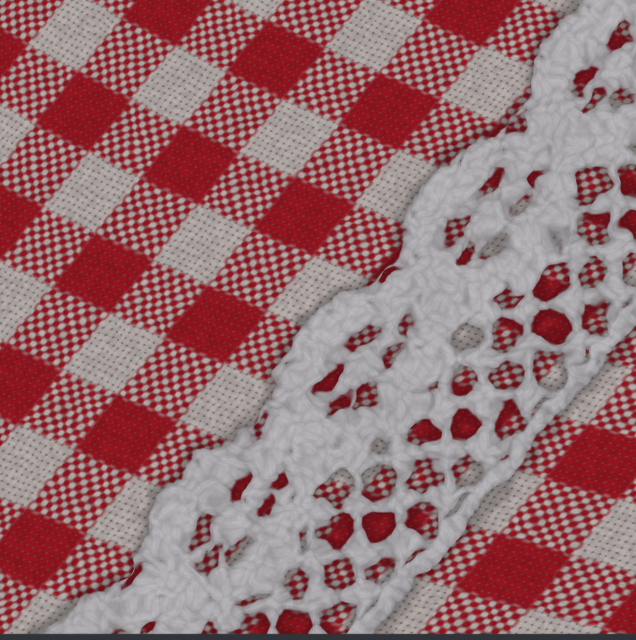
A WebGL 1 fragment shader for this texture:

```glsl
precision highp float;
// Red and white gingham cloth crossed by a diagonal band of crocheted lace.
// The cloth is a plain weave on a gently bent lattice; the lace is a distance
// field with repeated openings, shaded with cellular yarn lumps.
uniform vec2 u_resolution;

#define THREADS 20.0
#define LACE_SCALE 3.227
#define YARN_DENSITY 18.0
#define WOBBLE 0.032
#define WEAVE_SOFTNESS 0.72
#define RED vec3(0.555, 0.075, 0.115)
#define LINEN vec3(0.665, 0.635, 0.625)
#define GAP vec3(0.40, 0.32, 0.31)
#define YARN vec3(0.705, 0.695, 0.710)
#define TABLE vec3(0.19, 0.20, 0.22)
#define TAU 6.2831853

float hash(vec2 p) {
  return fract(sin(dot(p, vec2(127.1, 311.7))) * 43758.5453);
}

float noise(vec2 p) {
  vec2 i = floor(p), f = fract(p);
  f = f * f * (3.0 - 2.0 * f);
  return mix(mix(hash(i), hash(i + vec2(1, 0)), f.x),
             mix(hash(i + vec2(0, 1)), hash(i + vec2(1, 1)), f.x), f.y);
}

// Cloth lattice: red checks are centred on whole numbers.
vec2 clothCoords(vec2 q) {
  vec2 d = q - vec2(0.297, 0.258);
  vec2 c = vec2(4.192 * d.x + 3.406 * d.y, 4.323 * d.y - 2.063 * d.x);
  return c + vec2(-0.0155 * c.x * c.x, 0.018 * c.x * c.x - 0.012 * c.y * c.y);
}

vec3 cloth(vec2 q) {
  vec2 c = clothCoords(q);
  c += 0.024 * (vec2(noise(q * 45.0), noise(q * 45.0 + 19.0)) - 0.5);
  vec2 stripe = abs(fract(c + 0.5) - 0.5);
  vec2 red = 1.0 - smoothstep(vec2(0.235, 0.215), vec2(0.285, 0.265), stripe);
  vec2 wave = sin(c * THREADS * TAU * 0.5);
  float warpOnTop = smoothstep(-WEAVE_SOFTNESS, WEAVE_SOFTNESS, wave.x * wave.y);
  float isRed = mix(red.y, red.x, warpOnTop);
  vec3 col = mix(LINEN, RED, isRed);
  // Rounded threads, with holes where four of them meet.
  vec2 crest = abs(wave);
  col *= 0.94 + 0.08 * mix(crest.y, crest.x, warpOnTop);
  float gap = (1.0 - crest.x) * (1.0 - crest.y);
  col = mix(col, GAP, smoothstep(0.10, 0.75, gap) * 0.55);
  return col * (0.93 + 0.14 * noise(q * 150.0));
}

// Positive inside an elliptical opening.
float opening(vec2 p, vec2 centre, vec2 size) {
  return (1.0 - length((p - centre) / size)) * min(size.x, size.y);
}

// Lace frame: x runs along the band (one motif per unit), y across it.
float laceField(vec2 p) {
  float valley = 0.5 + 0.5 * cos(TAU * (p.x - 0.466));
  float scallop = p.y + 0.335 - 0.14 * valley * valley;
  float body = min(scallop, 0.925 - p.y);

  // Spider motif, with a slit at each dip between scallops.
  vec2 m = vec2(mod(p.x + 0.3, 1.0) - 0.3, p.y);
  float holes = opening(m, vec2(0.14, -0.07), vec2(0.090, 0.044));
  holes = max(holes, opening(m, vec2(-0.14, -0.07), vec2(0.105, 0.044)));
  holes = max(holes, opening(m, vec2(-0.21, 0.055), vec2(0.085, 0.040)));
  holes = max(holes, opening(m, vec2(-0.10, 0.135), vec2(0.080, 0.040)));
  holes = max(holes, opening(m, vec2(0.16, 0.095), vec2(0.075, 0.038)));
  holes = max(holes, opening(m, vec2(0.31, 0.060), vec2(0.060, 0.034)));
  holes = max(holes, opening(m, vec2(0.466, -0.175), vec2(0.075, 0.026)));

  // Diamond mesh along the straight side.
  float along = (p.x + 0.04) * 3.0;
  float row = (p.y - 0.76) / 0.15;
  vec2 g = vec2(along + row * 0.5, along - row * 0.5);
  vec2 cell = floor(g + 0.5);
  float radius = 0.34 + 0.11 * hash(cell);
  float top = 0.36 - 0.18 * valley;
  radius *= smoothstep(top, top + 0.07, p.y) * (1.0 - smoothstep(0.84, 0.88, p.y));
  float mesh = (radius - length(g - cell)) * 0.20;
  return min(body, -max(holes, mesh));
}

// Yarn lumps: x is height, y is the fibre streak of the nearest lump.
vec2 yarnLumps(vec2 p) {
  vec2 base = floor(p);
  vec2 best = vec2(9.0, 0.0);
  for (int j = -1; j <= 1; j++) {
    for (int i = -1; i <= 1; i++) {
      vec2 id = base + vec2(float(i), float(j));
      vec2 d = p - id - 0.15 - 0.7 * vec2(hash(id), hash(id + 31.7));
      float a = TAU * hash(id + 7.3);
      d = vec2(d.x * cos(a) + d.y * sin(a), d.y * cos(a) - d.x * sin(a));
      float r = length(d * vec2(0.8, 1.2));
      if (r < best.x) best = vec2(r, sin(d.y * 15.0 + d.x * 5.0));
    }
  }
  return vec2(1.0 - smoothstep(0.1, 0.95, best.x), best.y);
}

void main() {
  vec2 q = vec2(gl_FragCoord.x, u_resolution.y - gl_FragCoord.y) / u_resolution.y;
  vec2 p = vec2(dot(q, vec2(0.646, -0.763)), dot(q, vec2(0.763, 0.646)));
  p = p * LACE_SCALE + vec2(0.248, -2.571);
  vec2 wobble = vec2(noise(p * 13.0), noise(p * 13.0 + 47.0)) - 0.5;
  vec2 lump = yarnLumps(p * YARN_DENSITY + wobble);
  float sd = laceField(p + wobble * 2.0 * WOBBLE) + 0.012 * (lump.x - 0.45);

  // Cloth, dimmed beside and beneath the lace.
  vec3 col = cloth(q) * mix(0.72, 1.0, smoothstep(0.0, 0.08, -sd));

  // Lace yarn, rounded off towards its edges.
  float light = 0.87 + 0.12 * lump.x + 0.012 * lump.y;
  light += 0.05 * (noise(p * 6.0) - 0.5);
  light *= mix(0.86, 1.0, smoothstep(0.0, 0.04, sd));
  light *= 0.98 + 0.05 * noise(q * 180.0);
  float edge = 1.6 * LACE_SCALE / u_resolution.y;
  col = mix(col, YARN * light, smoothstep(-edge, edge, sd));

  // Dark strip along the bottom.
  col = mix(col, TABLE, smoothstep(0.989, 0.992, q.y));
  gl_FragColor = vec4(col, 1.0);
}
```
